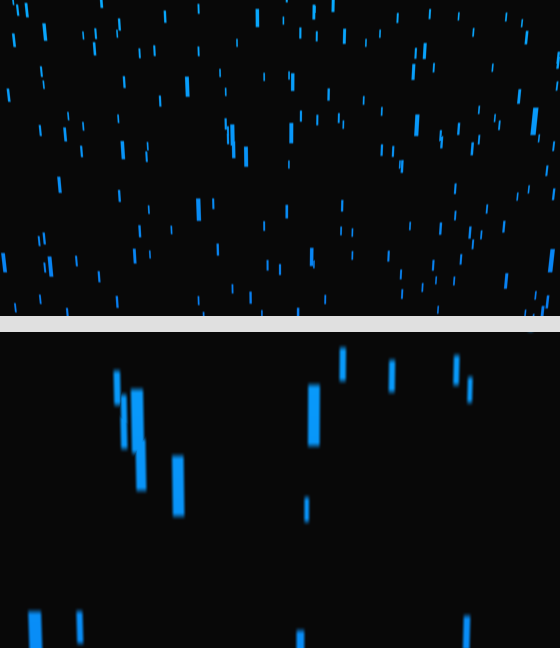
Top: the whole. Bottom: its middle third, enlarged.
Write a Shadertoy shader that draws this background.

```glsl
// Blue rain streaks of varied depth, fanning out gently over a near-black backdrop.

const vec3 BACKDROP = vec3(0.03);
const vec3 LOW_BLUE = vec3(0.03, 0.49, 0.95);   // streak colour at the bottom
const vec3 HIGH_BLUE = vec3(0.03, 0.67, 1.0);   // streak colour at the top
const int DROP_COUNT = 172;
const vec2 FAR_HALF_SIZE = vec2(0.0024, 0.0125); // farthest streak, in canvas heights
const vec2 EDGE_SOFTNESS = vec2(0.0024, 0.0050); // across and along the streak
const float NEAREST = 0.02;                      // smallest volume share, caps the size
const float FAN = 0.13;                          // lean per unit of distance from the centre
const float MARGIN = 0.03;                       // lets streaks cross the canvas border

float hash(vec2 p) {
    return fract(sin(dot(p, vec2(12.9898, 78.233))) * 43758.5453);
}

// Coverage of a soft upright bar with the given half size.
float streak(vec2 offset, vec2 halfSize, vec2 softness) {
    vec2 fade = 1.0 - smoothstep(halfSize - softness, halfSize + softness, abs(offset));
    return fade.x * fade.y;
}

void mainImage(out vec4 fragColor, in vec2 fragCoord) {
    vec2 uv = fragCoord / iResolution.y;
    float aspect = iResolution.x / iResolution.y;
    vec2 softness = max(EDGE_SOFTNESS, vec2(0.6 / iResolution.y));

    float coverage = 0.0;
    for (int i = 0; i < DROP_COUNT; i++) {
        float id = float(i) + 1.0;

        // Scatter over the canvas
        vec2 scatter = vec2(hash(vec2(id, 1.7)), hash(vec2(id, 5.3)));
        vec2 center = mix(vec2(-MARGIN), vec2(aspect, 1.0) + MARGIN, scatter);

        // Even spread through a volume: many far streaks, few near ones
        float depth = pow(mix(NEAREST, 1.0, hash(vec2(id, 9.1))), 1.0 / 3.0);
        vec2 halfSize = FAR_HALF_SIZE / depth;

        // Shear so that the tops lean away from the middle
        vec2 offset = uv - center;
        offset.x -= FAN * (center.x - 0.5 * aspect) * offset.y;

        coverage = max(coverage, streak(offset, halfSize, softness));
    }

    vec3 blue = mix(LOW_BLUE, HIGH_BLUE, clamp(uv.y, 0.0, 1.0));
    fragColor = vec4(mix(BACKDROP, blue, coverage), 1.0);
}
```
